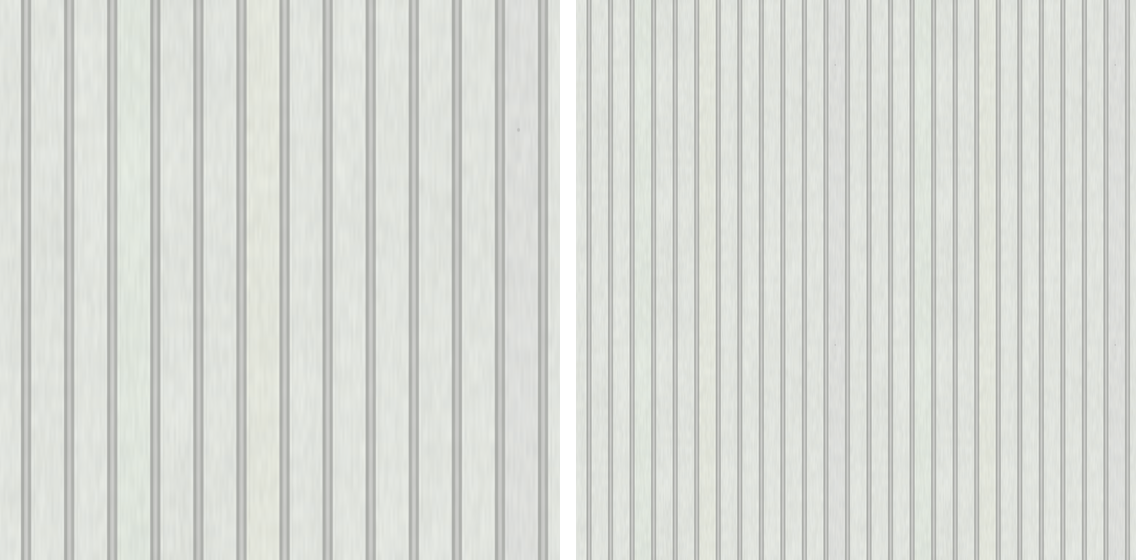
Left, the tile; right, the same tile 2 across and 2 down.
Reproduce this texture procedurally as a WebGL 1 fragment shader.

```glsl
precision highp float;
// Pale painted beadboard: 13 upright boards parted by twin grey grooves with a
// soft bead between them. The groove profile is a function of the distance to
// the nearest joint; wrapped value noise adds wood grain and faded paint.

uniform vec2 u_resolution;

float hash(vec2 p) {
  vec3 q = fract(vec3(p.xyx) * 0.1031);
  q += dot(q, q.yzx + 33.33);
  return fract((q.x + q.y) * q.z);
}

// Value noise in -0.5..0.5 that repeats after a whole number of cells
float wrapNoise(vec2 uv, vec2 cells, float seed) {
  vec2 p = uv * cells;
  vec2 i = floor(p);
  vec2 f = fract(p);
  f = f * f * (3.0 - 2.0 * f);
  vec2 a = mod(i, cells) + seed;
  vec2 b = mod(i + 1.0, cells) + seed;
  return mix(mix(hash(a), hash(vec2(b.x, a.y)), f.x),
             mix(hash(vec2(a.x, b.y)), hash(b), f.x), f.y) - 0.5;
}

// Soft band of the given half width around zero
float band(float d, float halfWidth, float soft) {
  return 1.0 - smoothstep(halfWidth - soft, halfWidth + soft, abs(d));
}

// 1 on the chosen board, 0 on all others
float onBoard(float board, float index) {
  return 1.0 - step(0.5, abs(board - index));
}

void main() {
  vec2 uv = gl_FragCoord.xy / u_resolution;
  float across = uv.x * 13.0 - 0.606;
  float board = mod(floor(across), 13.0);
  float d = fract(across + 0.5) - 0.5;
  float soft = max(0.016, 6.5 / u_resolution.x);

  // Painted face with a slight tint on each board
  vec3 color = vec3(0.877, 0.889, 0.867);
  color += 0.010 * (hash(vec2(board, 7.0)) - 0.5);
  color += onBoard(board, 2.0) * vec3(-0.006, 0.006, -0.006);
  color += onBoard(board, 5.0) * vec3(0.008, 0.007, -0.008);
  color += onBoard(board, 11.0) * vec3(-0.012, -0.018, -0.008);

  // Grain: long streaks, short fibres and broad fading
  float grain = 0.016 * wrapNoise(uv, vec2(234.0, 3.0), 11.0)
              + 0.030 * wrapNoise(uv, vec2(256.0, 36.0), 53.0)
              + 0.016 * wrapNoise(uv, vec2(52.0, 40.0), 97.0)
              + 0.014 * wrapNoise(uv, vec2(9.0, 7.0), 131.0);
  color += grain;

  // Small square patches where the paint has yellowed or greyed
  float patchTone = hash(floor(uv * 48.0) + 211.0) - 0.5;
  color += patchTone * vec3(0.005, 0.003, -0.005);

  // Bright lip and faint scored line beside each groove
  color += 0.014 * band(abs(d) - 0.155, 0.014, soft);
  color -= 0.020 * band(d - 0.190, 0.012, soft);

  // Recess, central bead and the two dark grooves
  vec3 recess = vec3(0.765, 0.768, 0.757) + 0.5 * grain;
  color = mix(color, recess, band(d, 0.122, soft));
  color += 0.038 * band(d - 0.004, 0.022, 0.020);
  vec3 groove = vec3(0.672, 0.681, 0.664) + 0.4 * grain;
  color = mix(color, groove, band(d + 0.080, 0.031, soft));
  color = mix(color, groove + 0.012, band(d - 0.080, 0.029, soft));

  // One tiny knot
  float knot = length((uv - vec2(0.926, 0.768)) * vec2(1.0, 0.8));
  color -= 0.10 * (1.0 - smoothstep(0.001, 0.004, knot));

  gl_FragColor = vec4(color, 1.0);
}
```
